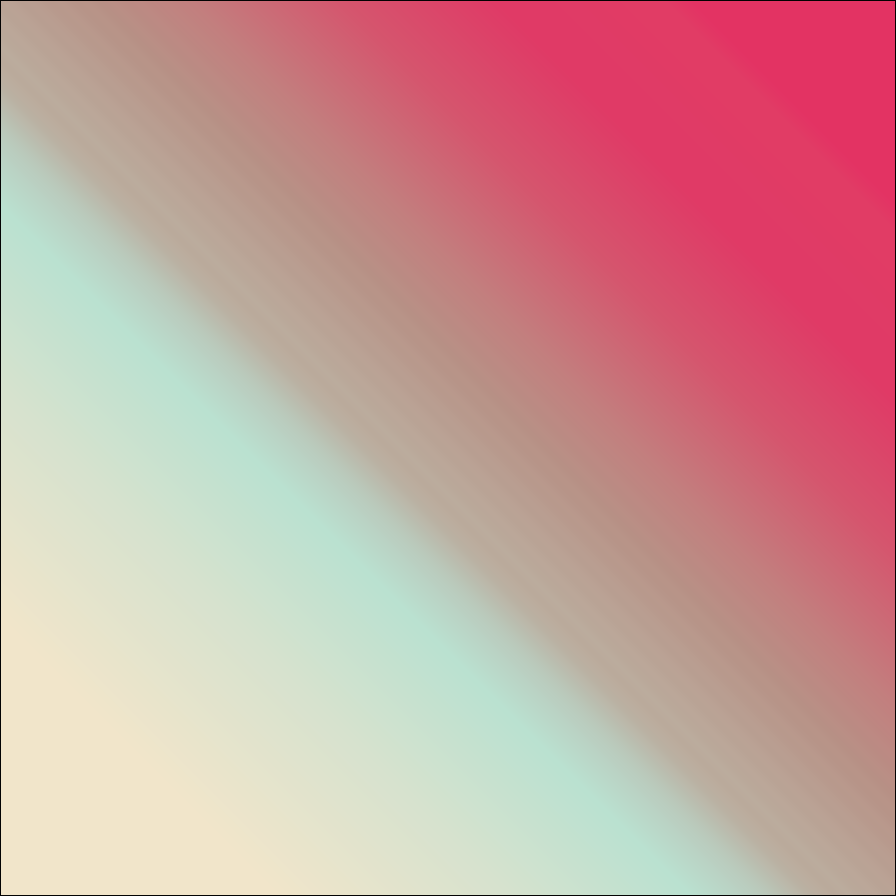
Write a Shadertoy shader that draws this background.

```glsl
// Soft diagonal gradient from cream and mint through taupe to raspberry, in a hairline frame.

// Colours, ordered from the lower left to the upper right corner
const vec3 CREAM      = vec3(0.945, 0.898, 0.792);
const vec3 PALE_SAGE  = vec3(0.840, 0.886, 0.808);
const vec3 MINT       = vec3(0.728, 0.882, 0.816);
const vec3 GREY_GREEN = vec3(0.730, 0.815, 0.760);
const vec3 TAUPE      = vec3(0.732, 0.670, 0.612);
const vec3 CLAY       = vec3(0.718, 0.570, 0.525);
const vec3 DUSTY_ROSE = vec3(0.762, 0.498, 0.495);
const vec3 ROSE       = vec3(0.835, 0.335, 0.430);
const vec3 RASPBERRY  = vec3(0.878, 0.226, 0.400);
const vec3 CORAL      = vec3(0.882, 0.236, 0.396);
const vec3 CRIMSON    = vec3(0.890, 0.200, 0.390);

// Faint streaks along the taupe band, and the frame
const float STREAK_COUNT  = 34.0;
const float STREAK_AMOUNT = 0.003;
const float FRAME_WIDTH   = 0.0011;
const float TAU           = 6.2831853;

// Linear blend towards the next colour between two places on the diagonal
vec3 blendTo(vec3 color, vec3 next, float start, float end, float t) {
    return mix(color, next, clamp((t - start) / (end - start), 0.0, 1.0));
}

vec3 diagonalGradient(float t) {
    vec3 color = CREAM;
    color = blendTo(color, PALE_SAGE, 0.31, 0.57, t);
    color = blendTo(color, MINT, 0.57, 0.772, t);
    color = blendTo(color, GREY_GREEN, 0.772, 0.835, t);
    color = mix(color, TAUPE, smoothstep(0.825, 0.935, t));
    color = blendTo(color, CLAY, 0.95, 1.105, t);
    color = blendTo(color, DUSTY_ROSE, 1.105, 1.21, t);
    color = blendTo(color, ROSE, 1.21, 1.38, t);
    color = blendTo(color, RASPBERRY, 1.38, 1.555, t);
    color = blendTo(color, CORAL, 1.555, 1.74, t);
    return blendTo(color, CRIMSON, 1.74, 1.77, t);
}

void mainImage(out vec4 fragColor, in vec2 fragCoord) {
    vec2 uv = fragCoord / iResolution.xy;
    float diagonal = uv.x + uv.y;
    vec3 color = diagonalGradient(diagonal);

    // Streaks, fading out on both sides of the taupe band
    float band = smoothstep(0.84, 0.94, diagonal) * (1.0 - smoothstep(1.08, 1.24, diagonal));
    color += STREAK_AMOUNT * band * sin(TAU * STREAK_COUNT * diagonal);

    // Frame, blended by its coverage of the pixel
    vec2 toEdge = min(fragCoord, iResolution.xy - fragCoord);
    float edgeDistance = min(toEdge.x, toEdge.y);
    float frameWidth = FRAME_WIDTH * min(iResolution.x, iResolution.y);
    color *= 1.0 - clamp(frameWidth - edgeDistance + 0.5, 0.0, 1.0);

    fragColor = vec4(color, 1.0);
}
```
